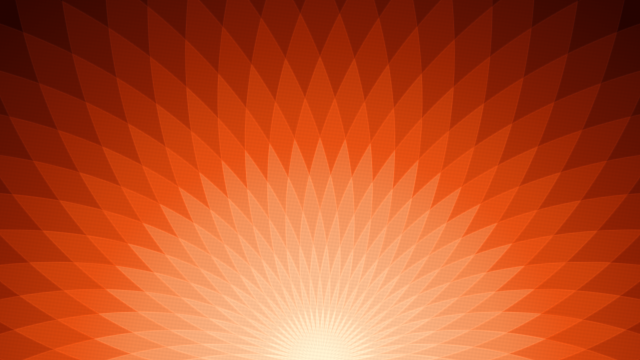
Write a WebGL 2 fragment shader that draws this background.

```glsl
#version 300 es
precision highp float;
// Sunburst of overlapping spiral petals, glowing from the bottom centre into dark corners.

uniform vec2 u_resolution;
out vec4 fragColor;

const float TAU = 6.2831853;
const vec2  CENTRE = vec2(0.0, -0.012);  // in canvas heights, x from the middle
const float ARMS = 56.0;                 // spirals in each direction
const float RING_RATE = 20.0;            // rings per natural log of growth
const float RING_SCALE = 1.505;          // radius at which ring growth doubles
const float FACET = 0.65;                // 0 = smooth glow, 1 = flat cells
const float TOP_SHADE = 0.6;             // extra rings of darkness towards the top
const float EDGE_LIGHT = 0.035;
const float WEAVE_FREQ = 100.0;          // threads per canvas height
const float WEAVE_DEPTH = 0.012;

const vec3 CORE   = vec3(1.00, 0.94, 0.81);
const vec3 PEACH  = vec3(0.98, 0.73, 0.55);
const vec3 APRICOT = vec3(0.95, 0.52, 0.29);
const vec3 ORANGE = vec3(0.90, 0.31, 0.07);
const vec3 RUST   = vec3(0.80, 0.25, 0.04);
const vec3 BRICK  = vec3(0.60, 0.14, 0.01);
const vec3 MAROON = vec3(0.42, 0.08, 0.01);
const vec3 UMBER  = vec3(0.15, 0.01, 0.00);

// Blends the palette outwards; level is counted in rings.
vec3 glowColour(float level) {
    vec3 c = mix(CORE, PEACH, smoothstep(0.0, 3.0, level));
    c = mix(c, APRICOT, clamp((level - 3.0) / 2.7, 0.0, 1.0));
    c = mix(c, ORANGE, clamp((level - 5.7) / 1.3, 0.0, 1.0));
    c = mix(c, RUST, clamp(level - 7.0, 0.0, 1.0));
    c = mix(c, BRICK, clamp((level - 8.0) / 1.4, 0.0, 1.0));
    c = mix(c, MAROON, clamp((level - 9.4) / 1.3, 0.0, 1.0));
    return mix(c, UMBER, clamp((level - 10.7) / 2.3, 0.0, 1.0));
}

// Floor with an antialiased step of width w.
float softFloor(float x, float w) {
    float nearest = floor(x + 0.5);
    return nearest - 1.0 + clamp((x - nearest) / w + 0.5, 0.0, 1.0);
}

// Thin line where x crosses an integer, fading out where lines crowd together.
float edgeLine(float x, float w) {
    float d = abs(x - floor(x + 0.5));
    return (1.0 - smoothstep(0.0, 1.3 * w, d)) * (1.0 - smoothstep(0.1, 0.5, w));
}

void main() {
    vec2 uv = gl_FragCoord.xy / u_resolution.y;
    vec2 p = uv - vec2(0.5 * u_resolution.x / u_resolution.y, 0.0) - CENTRE;
    float radius = length(p);

    // Two mirrored spiral families bound the diamond cells.
    float ring = RING_RATE * log(1.0 + radius / RING_SCALE);
    float turn = atan(p.x, p.y) * ARMS / TAU;
    float a = turn + 0.5 * (ring + 1.0);
    float b = turn - 0.5 * (ring + 1.0);
    float wa = clamp(fwidth(a), 0.0001, 1.0);
    float wb = clamp(fwidth(b), 0.0001, 1.0);
    float cellRing = softFloor(a, wa) - softFloor(b, wb) - 1.0;

    // Faceted radial glow, darker towards the top.
    float level = mix(ring, cellRing, FACET) + TOP_SHADE * (uv.y - 0.5);
    vec3 colour = glowColour(level);

    // Faint highlights along the petal outlines.
    float outline = max(edgeLine(a, wa), edgeLine(b, wb));
    colour += EDGE_LIGHT * outline * (0.3 + colour);

    // Woven grain from two layered sines.
    float weave = sin(TAU * WEAVE_FREQ * (uv.y + 0.12 * uv.x))
                + 0.6 * sin(TAU * WEAVE_FREQ * (uv.x - 0.2 * uv.y));
    colour *= 1.0 + WEAVE_DEPTH * weave;

    fragColor = vec4(clamp(colour, 0.0, 1.0), 1.0);
}
```
